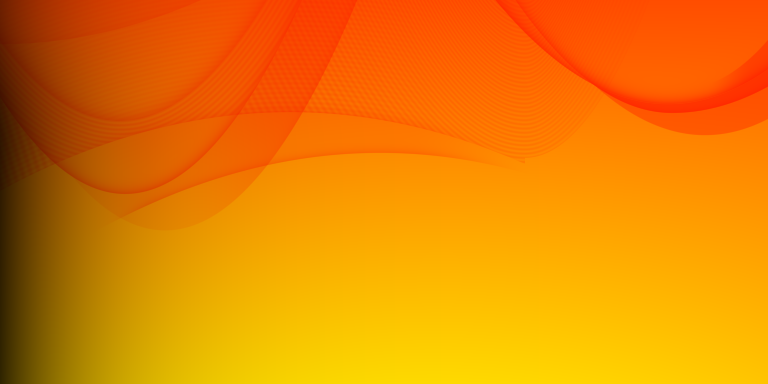
Write a Shadertoy shader that draws this background.

```glsl
// Signed distance to a parabola with y pointing down: negative above it.
float arc(vec2 p, float centre, float level, float bend) {
    float dx = p.x - centre;
    return (p.y - level + bend * dx * dx) / sqrt(1.0 + 4.0 * bend * bend * dx * dx);
}

// Coverage of the side above an arc.
float above(float d) {
    float soft = 0.75 / iResolution.y;
    return 1.0 - smoothstep(-soft, soft, d);
}

// Glow that starts at the arc and fades upwards.
float rim(float d, float width) {
    return above(d) * exp(min(d, 0.0) / width);
}

// Fine parallel threads that follow a distance field.
float threads(float d, float count) {
    return 0.5 + 0.5 * cos(6.2832 * d * count);
}

void tint(inout vec3 col, float amount) {
    const vec3 scarlet = vec3(1.0, 0.10, 0.0);
    col = mix(col, scarlet, clamp(amount, 0.0, 1.0));
}

void mainImage(out vec4 fragColor, in vec2 fragCoord) {
    vec2 p = vec2(fragCoord.x, iResolution.y - fragCoord.y) / iResolution.y;

    // Yellow floor rising to an orange red top
    float side = p.x - 1.0;
    float green = 0.33 + 0.58 * p.y - 0.05 * p.y * p.y - 0.09 * side * side * p.y;
    vec3 col = vec3(1.0, green, 0.0);

    // Left valleys
    float inner = arc(p, 0.312, 0.315, 2.15);
    float middle = arc(p, 0.326, 0.505, 2.38);
    float outer = arc(p, 0.430, 0.600, 2.40);
    float inInner = above(inner);
    float inMiddle = above(middle);
    float inOuter = above(outer);

    // Long ridges and the bowl that closes them on the right
    float ridge = arc(p, 0.755, 0.292, -0.36);
    float lowRidge = arc(p, 0.990, 0.398, -0.372);
    float bowl = arc(p, 1.367, 0.411, p.x < 1.367 ? 2.4 : 3.9);
    float overRidge = above(ridge);
    float ridgeFade = 1.0 - smoothstep(1.05, 1.40, p.x);
    float bowlFade = 1.0 - smoothstep(1.30, 1.68, p.x);

    // Sheet between the ridges
    float sheet = above(lowRidge) * (1.0 - overRidge) * ridgeFade;
    tint(col, 0.13 * sheet * smoothstep(0.22, 0.40, p.x));
    tint(col, 0.26 * rim(lowRidge, 0.012) * ridgeFade * smoothstep(0.28, 0.40, p.x));

    // Woven cloth above the upper ridge
    float inBowl = p.x < 1.367 ? 1.0 : above(bowl);
    float cloth = overRidge * inBowl * (1.0 - inMiddle);
    float weave = 0.14 * threads(bowl, 92.0);
    weave += 0.10 * threads(ridge, 80.0) * (1.0 - smoothstep(0.8, 1.25, p.x));
    tint(col, cloth * (0.05 + weave) * (0.3 + 0.7 * bowlFade));
    tint(col, 0.25 * rim(ridge, 0.014) * ridgeFade * smoothstep(0.05, 0.4, p.x));

    // Left ribbon, brightest on its rising right arm
    float arm = smoothstep(0.45, 0.80, p.x);
    tint(col, inOuter * (1.0 - inMiddle) * mix(0.09, 0.28, arm));
    tint(col, 0.22 * rim(outer, 0.012) * smoothstep(0.65, 0.85, p.x));
    tint(col, 0.45 * rim(middle, 0.016));
    tint(col, 0.40 * rim(inner, 0.022));
    float band = inMiddle * (1.0 - inInner);
    float upperBand = band * overRidge;
    tint(col, 0.08 * band + upperBand * (0.10 + 0.14 * threads(inner, 88.0)));
    tint(col, inInner * (0.04 + 0.06 * threads(ridge, 84.0)));

    // Faint fold across the upper left corner
    float fold = arc(p, 0.0, 0.115, 0.42);
    tint(col, 0.12 * above(fold) + 0.12 * rim(fold, 0.012));

    // Red ribbon on the right
    float high = arc(p, 1.740, 0.271, 1.34);
    float mid = arc(p, 1.750, 0.294, p.x < 1.75 ? 1.77 : 1.10);
    float low = arc(p, 1.836, 0.352, 1.57);
    float inHigh = above(high);
    float inMid = above(mid);
    tint(col, 0.38 * above(low) * (1.0 - inMid * inHigh));
    tint(col, 0.50 * inMid * (1.0 - inHigh));
    tint(col, 0.65 * rim(high, 0.018));
    tint(col, 0.45 * rim(mid, 0.012));
    tint(col, 0.12 * inHigh);

    // Small sweep at the right edge
    float sweep = arc(p, 1.78, 0.23, 2.6);
    tint(col, 0.40 * (1.0 - above(sweep)) * inHigh * smoothstep(1.84, 1.96, p.x));

    // Dark falloff from the left, lighter towards the top
    float dark = mix(0.58, 0.82, smoothstep(0.0, 0.4, p.y));
    col *= 1.0 - dark * exp(-4.3 * p.x);
    fragColor = vec4(col, 1.0);
}
```
